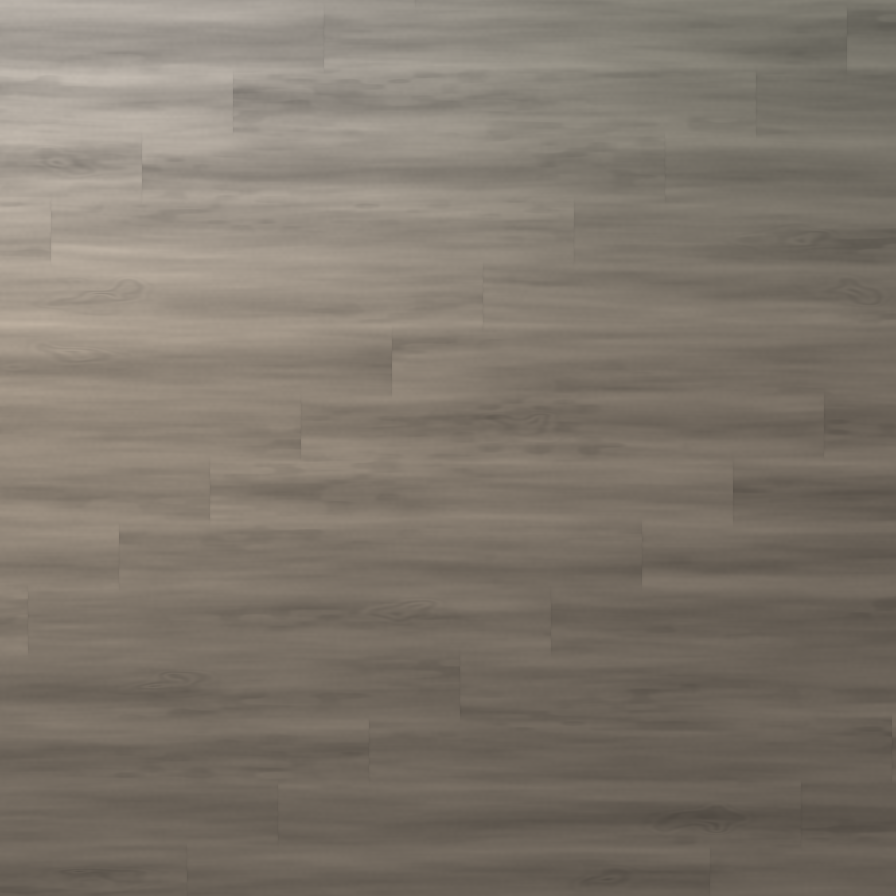
This texture is drawn by a WebGL 2 fragment shader. Its source:

```glsl
#version 300 es
precision highp float;
// Grey-brown wood floor: long horizontal planks laid in a stepped bond.
// Each plank gets a hashed tone, a darker core, stretched value-noise grain and
// at times a small knot; a soft window glow from the upper left lights it all.
uniform vec2 u_resolution;
out vec4 fragColor;

const float TAU = 6.28319;
const float ROW_HEIGHT = 0.0722;
const float PLANK_LENGTH = 0.584;
const float ROW_STEP = 0.1016;
const vec2 FIRST_JOINT = vec2(0.26, 0.921);   // left end and top edge of row zero

const vec3 WARM_TINT = vec3(1.0, 0.922, 0.83);
const vec3 COOL_TINT = vec3(1.0, 0.962, 0.915);
const vec3 GREEN_TINT = vec3(0.985, 0.96, 0.88);

float hash(vec2 p) {
    vec3 q = fract(vec3(p.xyx) * 0.1031);
    q += dot(q, q.yzx + 33.33);
    return fract((q.x + q.y) * q.z);
}

float noise(vec2 p) {
    vec2 cell = floor(p), f = fract(p);
    f = f * f * (3.0 - 2.0 * f);
    return mix(mix(hash(cell), hash(cell + vec2(1, 0)), f.x),
               mix(hash(cell + vec2(0, 1)), hash(cell + vec2(1, 1)), f.x), f.y);
}

float fbm(vec2 p) {
    float sum = 0.0, weight = 0.5;
    for (int i = 0; i < 4; i++) {
        sum += weight * noise(p);
        p = p * vec2(2.1, 1.9) + 17.3;
        weight *= 0.5;
    }
    return sum / 0.9375;
}

// Signed streaks, long in x and thin in y
float grain(vec2 p, vec2 seed) {
    float bend = 0.010 * (noise(p * vec2(5.0, 9.0) + seed) - 0.5);
    vec2 q = p + vec2(0.0, bend);
    float bands = fbm(q * vec2(1.7, 27.0) + seed) - 0.5;
    float streaks = fbm(q * vec2(4.5, 75.0) + seed.yx) - 0.5;
    float fibres = noise(q * vec2(18.0, 170.0) + seed) - 0.5;
    return 0.17 * bands + 0.21 * streaks + 0.065 * fibres;
}

// Dark pores gathered in elongated patches
float pores(vec2 p, vec2 seed) {
    float patches = smoothstep(0.48, 0.75, fbm(p * vec2(3.5, 26.0) + seed));
    float flecks = smoothstep(0.4, 0.8, noise(p * vec2(36.0, 165.0) + seed.yx));
    return patches * (0.25 + 0.75 * flecks);
}

// Stretched rings fading away from the centre
float knot(vec2 offset, vec2 seed) {
    vec2 q = offset * vec2(24.0, 85.0);
    q += 1.6 * (vec2(noise(q + seed), noise(q * 1.3 + seed.yx)) - 0.5);
    float radius = length(q);
    return exp(-radius * radius * 0.8) * (0.55 + 0.45 * cos(radius * 9.0));
}

// Darker plank core between paler edges, wandering along the length
float coreShade(vec2 p, float height, float seed) {
    float wander = 0.3 * (noise(vec2(p.x * 3.0, seed)) - 0.5);
    float strength = 0.02 + 0.05 * noise(vec2(p.x * 2.0 + seed, seed));
    return strength * cos(TAU * (height / ROW_HEIGHT + wander));
}

// Brightness of one plank around 1.0; local is measured from its lower left
float plankShade(vec2 p, vec2 local, vec2 id) {
    vec2 seed = 40.0 * vec2(hash(id), hash(id + 7.7));
    float shade = 1.0 + 0.055 * (hash(id + 3.1) - 0.5);
    shade += coreShade(p, local.y, seed.x);
    shade += grain(p, seed) - 0.10 * pores(p, seed);
    vec2 centre = vec2(PLANK_LENGTH, ROW_HEIGHT)
                * vec2(0.1 + 0.8 * hash(id + 5.3), 0.35 + 0.3 * hash(id + 9.1));
    return shade - 0.09 * step(0.6, hash(id + 1.9)) * knot(local - centre, seed);
}

// Faint dark butt joint at both plank ends
float endSeam(float x) {
    float gap = min(x, PLANK_LENGTH - x);
    return 0.025 * (1.0 - smoothstep(0.0, 0.0025, gap));
}

// Overall light level and its colour cast
vec3 roomLight(vec2 p) {
    vec2 d = p - vec2(0.0, 0.84);
    float glow = exp(-dot(d * d, vec2(2.2, 3.0)));
    float level = 0.394 + 0.045 * p.y + 0.245 * glow;
    level += 0.04 * exp(-28.0 * dot(p - vec2(0, 0.95), p - vec2(0, 0.95)));
    vec3 topTint = mix(COOL_TINT, GREEN_TINT, smoothstep(0.2, 0.9, p.x));
    return level * mix(WARM_TINT, topTint, smoothstep(0.5, 1.0, p.y));
}

// Shade of the plank lying in a given row under p
float rowShade(vec2 p, float row) {
    float along = p.x - FIRST_JOINT.x + row * ROW_STEP;
    float column = floor(along / PLANK_LENGTH);
    vec2 local = vec2(along - column * PLANK_LENGTH,
                      p.y - FIRST_JOINT.y + (row + 1.0) * ROW_HEIGHT);
    return plankShade(p, local, vec2(column, row) + 20.0) - endSeam(local.x);
}

void main() {
    vec2 p = gl_FragCoord.xy / u_resolution;

    // Rows count downward; long edges melt softly into the next row
    float depth = (FIRST_JOINT.y - p.y) / ROW_HEIGHT;
    float edge = floor(depth + 0.5);
    float blend = smoothstep(-0.09, 0.09, depth - edge);
    float shade = mix(rowShade(p, edge - 1.0), rowShade(p, edge), blend);

    float speckle = 0.02 * (noise(p * 230.0) - 0.5);
    fragColor = vec4(roomLight(p) * (shade + speckle), 1.0);
}
```
